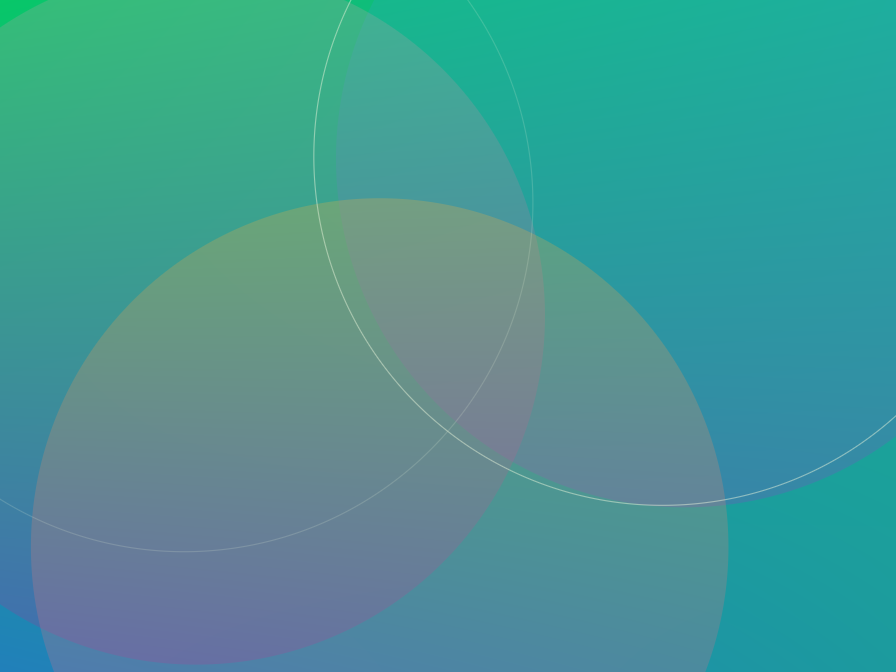
This background is drawn by a WebGL 2 fragment shader. Its source:

```glsl
#version 300 es
precision highp float;
// Three large translucent discs and two hairline rings over a green to blue field.
// The field blends four corner colours; each disc is a distance function tinted
// by its own vertical gradient and laid over the layers below.
uniform vec2 u_resolution;
out vec4 fragColor;

const float RADIUS = 0.519;       // shared by discs and rings, in canvas heights
const float DISC_OPACITY = 0.25;
const float RING_WIDTH = 0.0017;

// Signed distance to a circle, negative inside
float circleDistance(vec2 p, vec2 center, float radius) {
  return length(p - center) - radius;
}

// Bilinear blend of the four corner colours
vec3 cornerField(vec2 uv) {
  const vec3 topLeft = vec3(0.03, 0.78, 0.41);
  const vec3 topRight = vec3(0.10, 0.69, 0.57);
  const vec3 bottomLeft = vec3(0.13, 0.50, 0.73);
  const vec3 bottomRight = vec3(0.11, 0.605, 0.62);
  return mix(mix(bottomLeft, bottomRight, uv.x), mix(topLeft, topRight, uv.x), uv.y);
}

// Lays a disc with a vertical gradient over the base colour
vec3 layDisc(vec3 base, vec2 p, vec2 center, vec3 top, vec3 bottom, float pixel) {
  float coverage = clamp(0.5 - circleDistance(p, center, RADIUS) / pixel, 0.0, 1.0);
  float height = clamp(0.5 + 0.5 * (p.y - center.y) / RADIUS, 0.0, 1.0);
  return mix(base, mix(bottom, top, height), DISC_OPACITY * coverage);
}

// Lays a thin pale outline over the base colour
vec3 layRing(vec3 base, vec2 p, vec2 center, vec3 color, float opacity, float pixel) {
  float d = abs(circleDistance(p, center, RADIUS));
  float coverage = clamp((0.5 * RING_WIDTH - d) / pixel + 0.5, 0.0, 1.0);
  coverage = min(coverage, RING_WIDTH / pixel);
  return mix(base, color, opacity * coverage);
}

void main() {
  vec2 p = gl_FragCoord.xy / u_resolution.y;
  float pixel = 1.0 / u_resolution.y;
  vec3 color = cornerField(gl_FragCoord.xy / u_resolution);

  // Discs: right, left, then the low central one
  color = layDisc(color, p, vec2(1.019, 0.764), vec3(0.03, 0.82, 0.76), vec3(0.55, 0.24, 0.78), pixel);
  color = layDisc(color, p, vec2(0.292, 0.530), vec3(0.74, 0.66, 0.65), vec3(0.63, 0.18, 0.59), pixel);
  color = layDisc(color, p, vec2(0.565, 0.186), vec3(0.96, 0.69, 0.22), vec3(0.80, 0.29, 0.70), pixel);

  // Hairline rings, slightly offset from the upper discs
  const vec3 pale = vec3(0.90, 0.95, 0.85);
  color = layRing(color, p, vec2(0.986, 0.767), pale, 0.50, pixel);
  color = layRing(color, p, vec2(0.274, 0.698), pale, 0.18, pixel);

  fragColor = vec4(color, 1.0);
}
```
